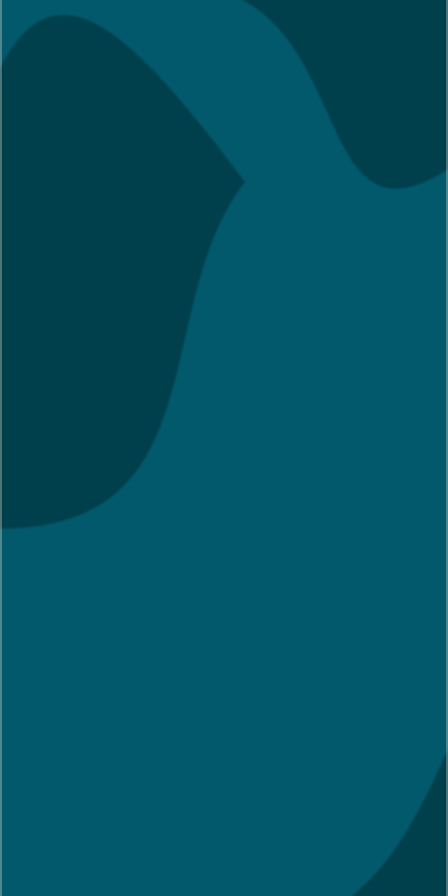
Give the GLSL for this background, as a WebGL 2 fragment shader.

```glsl
#version 300 es
precision highp float;
// Flat teal background with dark curved blobs and thin pale side edges.
uniform vec2 u_resolution;
out vec4 outColor;

// Signed distance estimate to a cubic Bezier whose x grows with t; positive above it.
// Beyond its ends the curve continues along its tangent.
float aboveCurve(vec2 p, vec2 a, vec2 b, vec2 c, vec2 d) {
  float low = 0.0, high = 1.0;
  for (int i = 0; i < 14; i++) {
    float t = 0.5 * (low + high), s = 1.0 - t;
    float x = s * s * s * a.x + 3.0 * s * s * t * b.x + 3.0 * s * t * t * c.x + t * t * t * d.x;
    if (x < p.x) low = t; else high = t;
  }
  float t = 0.5 * (low + high), s = 1.0 - t;
  vec2 point = s * s * s * a + 3.0 * s * s * t * b + 3.0 * s * t * t * c + t * t * t * d;
  vec2 tangent = normalize(s * s * (b - a) + 2.0 * s * t * (c - b) + t * t * (d - c));
  vec2 offset = p - point;
  return tangent.x * offset.y - tangent.y * offset.x;
}

void main() {
  // Canvas width is one unit, height is two.
  vec2 p = gl_FragCoord.xy / u_resolution * vec2(1.0, 2.0);

  // Left blob lies between an arched top and an S-shaped underside.
  float blobTop = aboveCurve(p, vec2(0.0, 1.849), vec2(0.13, 2.099),
                             vec2(0.299, 1.922), vec2(0.547, 1.594));
  float blobBase = aboveCurve(p, vec2(0.0, 0.82), vec2(0.49, 0.82),
                              vec2(0.333, 1.318), vec2(0.547, 1.594));
  float leftBlob = min(-blobTop, blobBase);

  // Upper right and lower right corners.
  float upperCorner = aboveCurve(p, vec2(0.542, 2.0), vec2(0.781, 1.87),
                                 vec2(0.719, 1.443), vec2(1.0, 1.622));
  float lowerCorner = -aboveCurve(p, vec2(0.786, 0.0), vec2(0.88, 0.078),
                                  vec2(0.9375, 0.1875), vec2(1.0, 0.328));

  float inside = max(leftBlob, max(upperCorner, lowerCorner));
  vec3 teal = vec3(0.01, 0.35, 0.425), darkTeal = vec3(0.0, 0.25, 0.3);
  vec3 color = mix(teal, darkTeal, smoothstep(-0.005, 0.005, inside));

  // Pale hairlines on both sides.
  float sideDistance = min(p.x, 1.0 - p.x);
  float hairline = 1.0 - smoothstep(0.003, 0.005, sideDistance);
  color = mix(color, vec3(0.99, 0.92, 0.86), 0.32 * hairline);
  outColor = vec4(color, 1.0);
}
```
